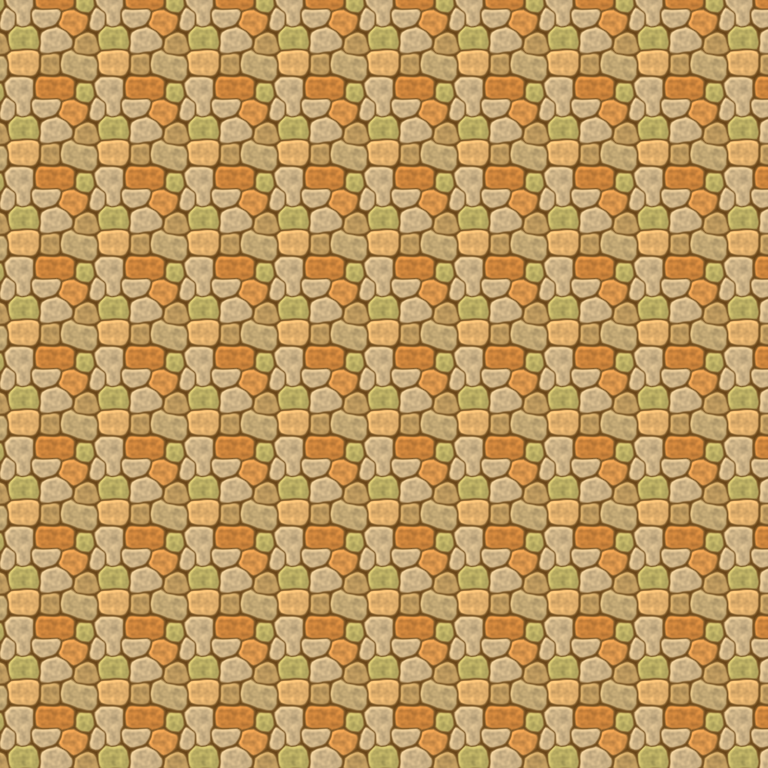
Reproduce this texture procedurally as a WebGL 1 fragment shader.

```glsl
precision highp float;
// Rounded fieldstone paving: one seamless tile of twelve stones, repeated.
// Each stone is a tapered rounded box; the two nearest boxes give the joints,
// and the resulting depth field drives the bevel, rim light and grout.

uniform vec2 u_resolution;

#define REPEATS 8.54        // tiles across the canvas
#define TILE_SHIFT vec2(0.425, 0.0)
#define JOINT 0.006         // half width of a joint, in tiles
#define SLACK 0.011         // how far a stone may outgrow its box
#define ROUNDING 0.05       // softness of stone corners
#define CORNER 0.74         // box corner radius, relative to the half size
#define RELIEF 0.13         // strength of the directional light
#define RIM_LIGHT 0.10      // brightness of the worn edge
#define MOTTLE 0.17         // strength of the surface grain
#define WOBBLE 0.014        // unevenness of the outlines

const vec3 GROUT_DEEP = vec3(0.40, 0.26, 0.09);
const vec3 GROUT_THIN = vec3(0.48, 0.34, 0.15);
const vec3 BEIGE  = vec3(0.79, 0.69, 0.52);
const vec3 TAN    = vec3(0.75, 0.65, 0.45);
const vec3 BROWN  = vec3(0.73, 0.59, 0.36);
const vec3 MOSS   = vec3(0.72, 0.67, 0.38);
const vec3 PEACH  = vec3(0.87, 0.68, 0.42);
const vec3 ORANGE = vec3(0.83, 0.57, 0.29);
const vec3 RUST   = vec3(0.79, 0.51, 0.23);

struct Field {
  float first;    // distance to the nearest stone
  float second;   // distance to the runner-up
  vec3 colour;    // colour of the nearest stone
};

// Gradient noise that wraps after `period` cells per tile
vec2 gradientAt(vec2 cell, float period) {
  cell = mod(cell, period);
  float angle = 6.2832 * fract(sin(dot(cell, vec2(127.1, 311.7))) * 4375.85);
  return vec2(cos(angle), sin(angle));
}

float noise(vec2 tilePos, float period) {
  vec2 p = tilePos * period, i = floor(p), f = p - i;
  vec2 u = f * f * f * (f * (f * 6.0 - 15.0) + 10.0);
  vec2 e = vec2(1.0, 0.0);
  float a = dot(gradientAt(i, period), f);
  float b = dot(gradientAt(i + e.xy, period), f - e.xy);
  float c = dot(gradientAt(i + e.yx, period), f - e.yx);
  float d = dot(gradientAt(i + e.xx, period), f - e.xx);
  return mix(mix(a, b, u.x), mix(c, d, u.x), u.y);
}

float smoothMin(float a, float b, float k) {
  float h = max(k - abs(a - b), 0.0) / k;
  return min(a, b) - h * h * k * 0.25;
}

// Adds a stone; box is centre and half size in percent of the tile,
// and a positive taper makes the top wider than the bottom
void addStone(inout Field field, vec2 p, vec4 box, float tilt, float taper, vec3 colour) {
  vec2 d = p - box.xy * 0.01;
  d -= floor(d + 0.5);
  float c = cos(tilt), s = sin(tilt);
  d = vec2(c * d.x + s * d.y, c * d.y - s * d.x);
  vec2 halfSize = box.zw * 0.01;
  halfSize.x *= 1.0 + taper * clamp(d.y / halfSize.y, -1.0, 1.0);
  float radius = CORNER * min(halfSize.x, halfSize.y);
  vec2 q = abs(d) - halfSize + radius;
  float dist = length(max(q, 0.0)) + min(max(q.x, q.y), 0.0) - radius;
  if (dist < field.first) {
    field.second = field.first;
    field.first = dist;
    field.colour = colour;
  } else {
    field.second = min(field.second, dist);
  }
}

// Colour of the nearest stone, and depth inside its outline (negative in joints)
vec4 paving(vec2 p) {
  Field f = Field(9.0, 9.0, GROUT_DEEP);
  addStone(f, p, vec4(41.6, 57.2, 17.8, 14.8),  0.04,  0.10, PEACH);
  addStone(f, p, vec4(71.3, 56.4, 10.8, 12.8),  0.00, -0.08, BROWN);
  addStone(f, p, vec4( 3.9, 54.4, 21.5, 14.5), -0.30, -0.05, TAN);
  addStone(f, p, vec4(38.8, 18.5, 13.0, 23.5),  0.17,  0.50, BEIGE);
  addStone(f, p, vec4(76.5, 28.2, 21.8, 13.4), -0.03,  0.00, RUST);
  addStone(f, p, vec4( 9.9, 23.8, 10.4, 10.8),  0.00,  0.05, MOSS);
  addStone(f, p, vec4(25.0,  5.8,  9.0, 12.5), -0.30,  0.00, BEIGE);
  addStone(f, p, vec4(67.0,  7.2, 15.5, 11.0),  0.12,  0.32, BEIGE);
  addStone(f, p, vec4(96.5,  2.2, 15.5, 13.5), -0.40,  0.12, ORANGE);
  addStone(f, p, vec4(41.6, 85.9, 17.0, 15.0),  0.00, -0.28, MOSS);
  addStone(f, p, vec4(76.5, 82.2, 17.8, 13.8),  0.25, -0.18, BEIGE);
  addStone(f, p, vec4(10.6, 77.7, 14.0, 12.2),  0.20, -0.30, BROWN);
  float toJoint = 0.5 * (f.second - f.first) - JOINT;
  return vec4(f.colour, smoothMin(toJoint, SLACK - f.first, ROUNDING));
}

void main() {
  float side = min(u_resolution.x, u_resolution.y);
  vec2 tilePos = (gl_FragCoord.xy - 0.5 * u_resolution) / side * REPEATS + TILE_SHIFT;
  vec2 p = tilePos + WOBBLE * vec2(noise(tilePos, 7.0), noise(tilePos + 0.37, 7.0));

  // Slope toward a light at the upper left
  vec4 stone = paving(p);
  float depth = stone.a;
  float slope = (depth - paving(p + vec2(-0.014, 0.014)).a) / 0.02;
  float rim = 1.0 - smoothstep(0.01, 0.045, depth);

  // Mottled face with a pale worn edge, brightest toward the light
  float grain = noise(tilePos, 13.0) + 0.8 * noise(tilePos + 0.21, 25.0);
  float light = 1.0 + MOTTLE * grain * (1.0 - 0.6 * rim);
  light += rim * (RIM_LIGHT - RELIEF * clamp(-slope, -1.0, 1.0));
  vec3 face = stone.rgb * light;

  // Grout, darkest where the joints widen
  vec3 grout = mix(GROUT_DEEP, GROUT_THIN, smoothstep(-0.03, -0.005, depth));
  float softness = 0.006 + 0.6 * REPEATS / side;
  gl_FragColor = vec4(mix(grout, face, smoothstep(-softness, softness, depth)), 1.0);
}
```
